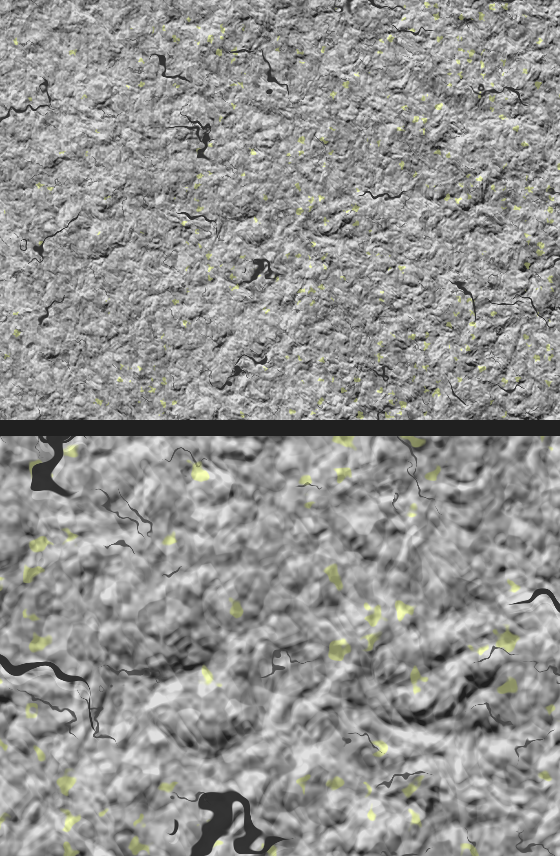
Top: the whole. Bottom: its middle third, enlarged.
Write a WebGL 2 fragment shader that draws this texture.

```glsl
#version 300 es
precision highp float;
// Rough grey granite in raking light, with short crooked cracks and lichen flecks.

#define BASE_TONE 0.592
#define RELIEF 1.5
#define RELIEF_STEP 0.005
#define LIGHT_DIR vec2(-0.35, 0.94)
#define FACET_SCALE 78.0
#define FACET_CONTRAST 0.24
#define GRAIN_CONTRAST 0.22
#define CRACK_SIZE 0.17
#define CHIP_SIZE 0.055
#define CRACK_TONE 0.17
#define LICHEN_SIZE 0.027
#define LICHEN_TINT vec3(1.13, 1.18, 0.78)

uniform vec2 u_resolution;
out vec4 fragColor;

// Integer hash: two random values in 0..1 for each lattice cell.
vec2 hash2(vec2 cell) {
    uvec2 v = uvec2(ivec2(cell) + 4096);
    v = v * 1664525u + 1013904223u;
    v.x += v.y * 1664525u;
    v.y += v.x * 1664525u;
    v ^= v >> 16u;
    v.x += v.y * 1664525u;
    v.y += v.x * 1664525u;
    v ^= v >> 16u;
    return vec2(v >> 8u) / 16777216.0;
}

float noise(vec2 p) {
    vec2 i = floor(p), f = fract(p);
    f = f * f * (3.0 - 2.0 * f);
    float low = mix(hash2(i).x, hash2(i + vec2(1, 0)).x, f.x);
    float high = mix(hash2(i + vec2(0, 1)).x, hash2(i + vec2(1, 1)).x, f.x);
    return mix(low, high, f.y);
}

vec2 wobble(vec2 p) {
    return vec2(noise(p), noise(p + 37.3)) - 0.5;
}

// Creased bumps: folded noise octaves, each rotated against the last.
float rockHeight(vec2 p) {
    const mat2 turn = mat2(0.8, 0.6, -0.6, 0.8);
    p += 0.018 * wobble(p * 24.0);
    vec2 q = turn * p * 14.0;
    float height = 0.0, amplitude = 1.0;
    for (int i = 0; i < 4; i++) {
        height += amplitude * abs(noise(q) - 0.42);
        q = turn * q * 2.1 + 11.7;
        amplitude *= 0.6;
    }
    return height;
}

// Crystal facets: softly blended random tone of the nearest cells.
float facets(vec2 p) {
    vec2 i = floor(p), f = fract(p);
    float total = 0.0, weights = 0.0;
    for (int y = -1; y <= 1; y++)
    for (int x = -1; x <= 1; x++) {
        vec2 o = vec2(x, y);
        vec2 d = o + hash2(i + o) - f;
        float w = exp(-14.0 * dot(d, d));
        total += w * hash2(i + o + 211.0).x;
        weights += w;
    }
    return total / weights - 0.5;
}

// Scattered tapered strokes, one at most per cell, bent by noise.
float cracks(vec2 p, float size, float chance, float seed) {
    vec2 q = p / size + seed;
    float blur = 0.8 / (u_resolution.y * size);
    float ragged = 0.3 + 1.3 * noise(q * 9.0);
    q += 0.40 * wobble(q * 3.5) + 0.13 * wobble(q * 12.0);
    vec2 cell = floor(q);
    float mask = 0.0;
    for (int y = -1; y <= 1; y++)
    for (int x = -1; x <= 1; x++) {
        vec2 id = cell + vec2(x, y);
        vec2 pick = hash2(id + 71.0), shape = hash2(id + 503.0);
        if (pick.x > chance) continue;
        float angle = -0.25 + 2.0 * (shape.x - 0.5) * (0.4 + pick.y);
        vec2 dir = vec2(cos(angle), sin(angle));
        vec2 d = q - id - hash2(id);
        float along = dot(d, dir) / (0.18 + 0.36 * shape.y);
        float across = dot(d, vec2(-dir.y, dir.x));
        float width = 0.026 * (1.0 - along * along) * ragged;
        mask = max(mask, 1.0 - smoothstep(-blur, blur, abs(across) - width));
    }
    return mask;
}

// Small ragged flecks gathered into loose colonies.
float lichen(vec2 p) {
    vec2 q = p / LICHEN_SIZE;
    q += 0.45 * wobble(q * 4.0);
    vec2 id = floor(q), pick = hash2(id + 907.0);
    float colony = smoothstep(0.35, 0.85, noise(id * 0.3)) * smoothstep(0.1, 0.6, p.x);
    float radius = 0.13 + 0.17 * pick.y;
    float d = length(fract(q) - 0.3 - 0.4 * hash2(id));
    float fleck = 1.0 - smoothstep(radius - 0.08, radius + 0.04, d);
    return fleck * step(pick.x, 0.04 + 0.35 * colony);
}

void main() {
    vec2 p = gl_FragCoord.xy / u_resolution.y;

    // The face grows rougher and a little darker to the right.
    float rough = smoothstep(0.1, 1.1, p.x + 0.5 * (noise(p * 3.0) - 0.5));
    float slope = rockHeight(p) - rockHeight(p + LIGHT_DIR * RELIEF_STEP);
    float tone = BASE_TONE + 0.02 - 0.03 * rough + 0.08 * (noise(p * 6.0 + 5.0) - 0.5);
    tone += mix(0.85, 1.15, rough) * RELIEF * slope;
    tone -= 0.10 * smoothstep(0.06, 0.17, -slope);

    // Mineral grain
    vec2 bent = p + 0.008 * wobble(p * 60.0);
    tone += FACET_CONTRAST * facets(bent * FACET_SCALE);
    tone += GRAIN_CONTRAST * (noise(p * 230.0) - 0.5);

    // Cracks with a lit lower lip, and smaller chips
    float chance = mix(0.38, 0.58, rough);
    float crack = cracks(p, CRACK_SIZE, chance, 3.4);
    float lip = cracks(p + vec2(-0.001, 0.007), CRACK_SIZE, chance, 3.4);
    float chip = cracks(p, CHIP_SIZE, chance, 57.2);
    tone += 0.10 * lip;
    tone = mix(tone, CRACK_TONE + 0.09, 0.85 * chip);
    tone = mix(tone, CRACK_TONE, 0.95 * crack);
    tone = clamp(tone, 0.12, 0.88);

    vec3 color = vec3(tone);
    color = mix(color, LICHEN_TINT * max(tone, 0.5), 0.85 * lichen(p) * (1.0 - crack));
    fragColor = vec4(color, 1.0);
}
```
